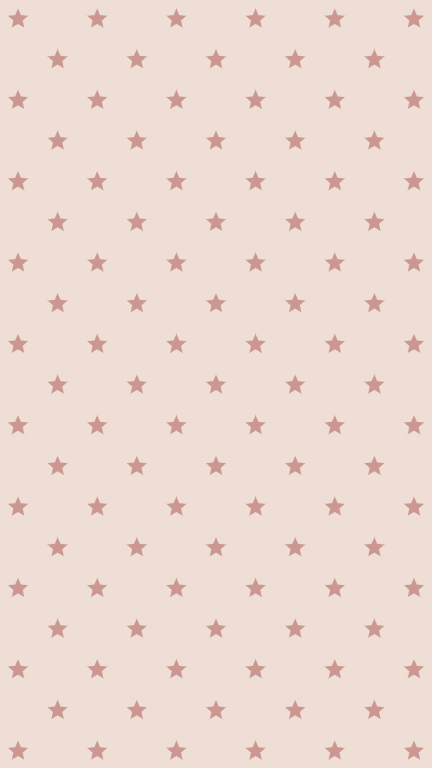
Write a WebGL 1 fragment shader that draws this pattern.

```glsl
precision highp float;
// Small dusty-rose five-pointed stars on a pale blush ground, set in a half-drop
// repeat: two interleaved rectangular lattices, each star a folded-sector
// distance function, with faint gradient-noise mottling in its fill.

uniform vec2 u_resolution;

const float PI = 3.14159265;

vec2 hashGradient(vec2 cell) {
  float angle = 2.0 * PI * fract(sin(dot(cell, vec2(12.99, 78.23))) * 4375.85);
  return vec2(cos(angle), sin(angle));
}

float gradientNoise(vec2 p) {
  vec2 i = floor(p);
  vec2 f = p - i;
  vec2 w = f * f * f * (f * (f * 6.0 - 15.0) + 10.0);
  float a = dot(hashGradient(i), f);
  float b = dot(hashGradient(i + vec2(1.0, 0.0)), f - vec2(1.0, 0.0));
  float c = dot(hashGradient(i + vec2(0.0, 1.0)), f - vec2(0.0, 1.0));
  float d = dot(hashGradient(i + 1.0), f - 1.0);
  return mix(mix(a, b, w.x), mix(c, d, w.x), w.y);
}

// Signed distance to the edge lines of an upright star
float starDistance(vec2 p, float outer, float inner) {
  float sector = 2.0 * PI / 5.0;
  float angle = mod(atan(p.x, p.y) + 0.5 * sector, sector) - 0.5 * sector;
  vec2 folded = length(p) * vec2(cos(angle), abs(sin(angle)));
  vec2 tip = vec2(outer, 0.0);
  vec2 edge = inner * vec2(cos(PI / 5.0), sin(PI / 5.0)) - tip;
  return dot(folded - tip, normalize(vec2(edge.y, -edge.x)));
}

// Offset to the nearest star centre of the half-drop lattice
vec2 halfDrop(vec2 p, vec2 spacing) {
  vec2 q = p / spacing;
  vec2 corner = (fract(q + 0.5) - 0.5) * spacing;
  vec2 middle = (fract(q) - 0.5) * spacing;
  return dot(corner, corner) < dot(middle, middle) ? corner : middle;
}

void main() {
  // Canvas width is one unit, with the origin at the centre
  vec2 p = (gl_FragCoord.xy - 0.5 * u_resolution) / u_resolution.x;
  float pixel = 1.0 / u_resolution.x;

  // A star sits at the centre, lowered so its bounding box is centred
  vec2 local = halfDrop(p + vec2(0.0, 0.0025), vec2(0.1833, 0.1883));
  float dist = starDistance(local, 0.0243, 0.0113);
  float coverage = 1.0 - smoothstep(-0.7 * pixel, 0.7 * pixel, dist);

  // Fill drifts slightly between two rose tones
  float mottle = smoothstep(-0.35, 0.35, gradientNoise(p * 130.0));
  vec3 rose = mix(vec3(0.81, 0.59, 0.56), vec3(0.785, 0.595, 0.575), mottle);
  vec3 blush = vec3(0.937, 0.87, 0.838);

  gl_FragColor = vec4(mix(blush, rose, coverage), 1.0);
}
```
